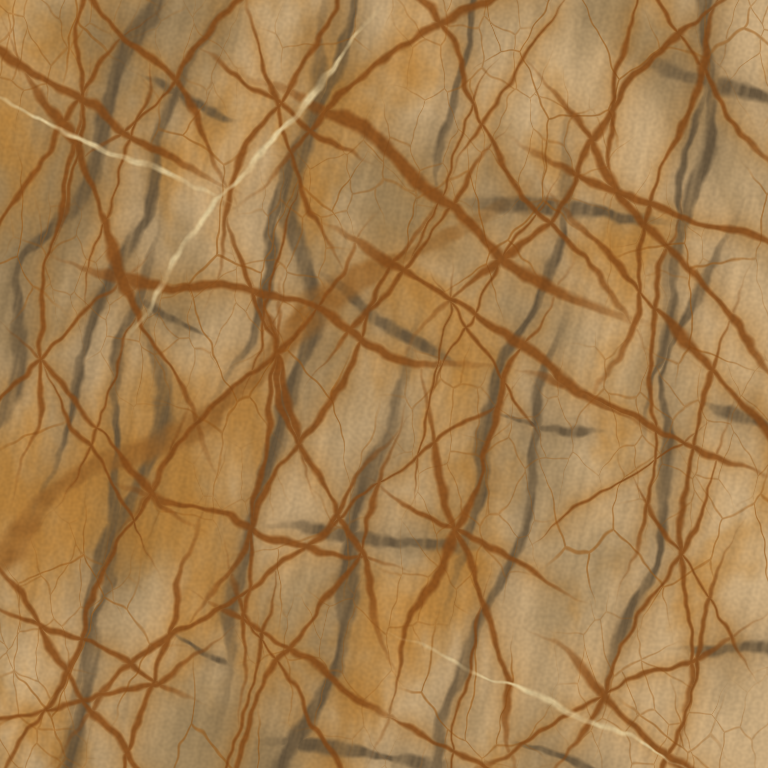
Write a WebGL 2 fragment shader that draws this texture.

```glsl
#version 300 es
precision highp float;
// Polished brown marble: clouded cream and ochre ground crossed by rust, grey and pale veins.

#define STEEP_ANGLE 1.35
#define BAND_ANGLE 0.66
#define BEND 0.075
#define KINK 0.012
#define ROUGHNESS 0.0045
#define STAIN_REACH 0.018
#define CRACK_SCALE 8.0
#define STREAK_CONTRAST 0.075
#define GRAIN_CONTRAST 0.07

uniform vec2 u_resolution;
out vec4 outColor;

vec2 hash2(vec2 p) {
    vec3 q = fract(p.xyx * vec3(0.1031, 0.1030, 0.0973));
    q += dot(q, q.yzx + 33.33);
    return fract((q.xx + q.yz) * q.zy);
}

float corner(vec2 cell, vec2 offset) {
    float a = 6.2832 * hash2(cell).x;
    return dot(vec2(cos(a), sin(a)), offset);
}

// Gradient noise, roughly -0.7 to 0.7
float noise(vec2 p) {
    vec2 i = floor(p), f = fract(p), e = vec2(1.0, 0.0);
    vec2 u = f * f * f * (f * (f * 6.0 - 15.0) + 10.0);
    return mix(mix(corner(i, f), corner(i + e.xy, f - e.xy), u.x),
               mix(corner(i + e.yx, f - e.yx), corner(i + e.xx, f - e.xx), u.x), u.y);
}

vec2 noise2(vec2 p) { return vec2(noise(p), noise(p + 37.7)); }

float fbm(vec2 p) {
    float sum = 0.0, amp = 0.6;
    for (int i = 0; i < 5; i++) {
        sum += amp * noise(p);
        p = mat2(1.6, 1.2, -1.2, 1.6) * p + 11.3;
        amp *= 0.52;
    }
    return sum;
}

// One tapering vein: x = core coverage, y = surrounding stain
vec2 vein(vec2 p, vec2 centre, float angle, float halfLength, float width, float seed) {
    vec2 dir = vec2(cos(angle), sin(angle)), d = p - centre;
    float along = dot(d, dir), across = dot(d, vec2(-dir.y, dir.x));
    if (abs(along) > halfLength || abs(across) > 0.16) return vec2(0.0);
    across = abs(across + BEND * halfLength * 2.0 * noise(vec2(along * 4.0, seed * 7.3)));
    float taper = 1.0 - smoothstep(0.45, 1.0, abs(along) / halfLength);
    float w = width * (0.3 + 0.7 * taper) * (1.0 + 1.1 * noise(vec2(along * 13.0, seed * 3.1)));
    float soft = 1.0 / u_resolution.y + 0.35 * w;
    float core = 1.0 - smoothstep(w - soft, w + soft, across);
    return taper * vec2(core, exp(-across / (STAIN_REACH * 0.5 + 2.0 * width)));
}

// Scattered veins sharing a main direction
vec2 veinFamily(vec2 p, int count, float angle, float spread, float halfLength, float width, float seed) {
    vec2 sum = vec2(0.0);
    for (int i = 0; i < count; i++) {
        float id = float(i) + seed;
        vec2 centre = fract(seed * vec2(0.37, 0.61) + float(i) * vec2(0.7549, 0.5698));
        vec2 r = hash2(vec2(id, seed * 5.7));
        float size = 0.5 + r.y;
        sum = max(sum, vein(p, centre, angle + spread * (2.0 * r.x - 1.0), halfLength * size, width * size, id + 0.37));
    }
    return sum;
}

// Distance to the nearest border between random cells
float crackDistance(vec2 p) {
    vec2 base = floor(p), nearest = vec2(9.0);
    for (int k = 0; k < 9; k++) {
        vec2 cell = base + vec2(k % 3 - 1, k / 3 - 1);
        vec2 d = cell + hash2(cell) - p;
        if (dot(d, d) < dot(nearest, nearest)) nearest = d;
    }
    float border = 9.0;
    for (int k = 0; k < 25; k++) {
        vec2 cell = base + vec2(k % 5 - 2, k / 5 - 2);
        vec2 d = cell + hash2(cell) - p, gap = d - nearest;
        if (dot(gap, gap) > 0.0001) border = min(border, dot(0.5 * (d + nearest), normalize(gap)));
    }
    return border;
}

float cracks(vec2 p, float scale, float width) {
    float d = crackDistance(p * scale * vec2(1.35, 0.8)) / scale;
    float w = width * (1.0 + noise(p * 9.0)), soft = 1.0 / u_resolution.y;
    float presence = smoothstep(-0.12, 0.25, noise(p * 5.0 + scale));
    return presence * (1.0 - smoothstep(w - soft, w + soft, d));
}

void main() {
    vec2 p = gl_FragCoord.xy / u_resolution.y;
    vec2 kinked = p + KINK * noise2(p * 13.0) + ROUGHNESS * noise2(p * 48.0);
    vec2 lean = vec2(cos(STEEP_ANGLE), sin(STEEP_ANGLE));
    vec2 grainAxes = vec2(dot(p, vec2(lean.y, -lean.x)), dot(p, lean));
    float streak = noise(grainAxes * vec2(75.0, 5.0)) + 0.6 * noise(grainAxes * vec2(170.0, 14.0));

    // Clouded ground
    vec2 q = p + 0.09 * noise2(p * 3.5);
    float tone = fbm(q * vec2(5.0, 3.5)) + 0.22 * (p.x - 0.45);
    vec3 color = mix(vec3(0.59, 0.49, 0.34), vec3(0.78, 0.66, 0.49), smoothstep(-0.38, 0.22, tone));
    float ochre = smoothstep(-0.05, 0.4, fbm(q * vec2(6.0, 4.0) + 19.0) + 0.1 * (0.6 - p.x));
    color = mix(color, vec3(0.70, 0.48, 0.20), 0.8 * ochre);

    // Vein layers
    vec2 bands = veinFamily(kinked, 13, STEEP_ANGLE, 0.1, 0.5, 0.0075, 3.0);
    vec2 dashes = veinFamily(kinked, 12, -0.3, 0.35, 0.11, 0.006, 8.0);
    vec2 rust = veinFamily(kinked, 24, STEEP_ANGLE - 0.08, 0.22, 0.3, 0.0026, 13.0);
    rust = max(rust, veinFamily(kinked, 12, BAND_ANGLE, 0.3, 0.28, 0.0028, 21.0));
    rust = max(rust, veinFamily(kinked, 14, -0.5, 0.3, 0.24, 0.0044, 34.0));
    rust = max(rust, veinFamily(kinked, 15, -1.1, 0.25, 0.26, 0.0032, 55.0));
    vec2 mainBand = vein(kinked, vec2(0.25, 0.45), BAND_ANGLE, 0.62, 0.015, 2.4);
    float hair = max(cracks(kinked, CRACK_SCALE, 0.0012), 0.65 * cracks(kinked + 3.0, CRACK_SCALE * 2.3, 0.0009));
    float pale = vein(kinked, vec2(0.33, 0.78), 0.95, 0.33, 0.0038, 5.6).x;
    pale = max(pale, vein(kinked, vec2(0.72, 0.08), -0.42, 0.26, 0.0026, 9.2).x);
    pale = max(pale, vein(kinked, vec2(0.14, 0.81), -0.4, 0.2, 0.003, 4.7).x);

    // Stains first, then cores
    color = mix(color, vec3(0.67, 0.44, 0.17), 0.55 * max(rust.y, mainBand.y));
    color = mix(color, vec3(0.43, 0.35, 0.24), 0.38 * max(bands.y, dashes.y));
    color = mix(color, vec3(0.34, 0.28, 0.20), clamp(0.6 + 0.6 * streak, 0.1, 0.85) * max(bands.x, dashes.x));
    color = mix(color, vec3(0.55, 0.36, 0.16), clamp(0.65 + 0.5 * noise(p * 40.0), 0.2, 0.9) * mainBand.x);
    color = mix(color, vec3(0.57, 0.34, 0.11), 0.6 * hair);
    color = mix(color, vec3(0.49, 0.27, 0.09), 0.8 * rust.x);
    color = mix(color, vec3(0.86, 0.77, 0.58), pale * clamp(0.7 + noise(p * 35.0), 0.2, 0.95));

    // Directional streaks and fine grain
    color *= 1.0 + STREAK_CONTRAST * streak + GRAIN_CONTRAST * noise(p * 190.0);
    outColor = vec4(clamp(color, 0.0, 1.0), 1.0);
}
```
